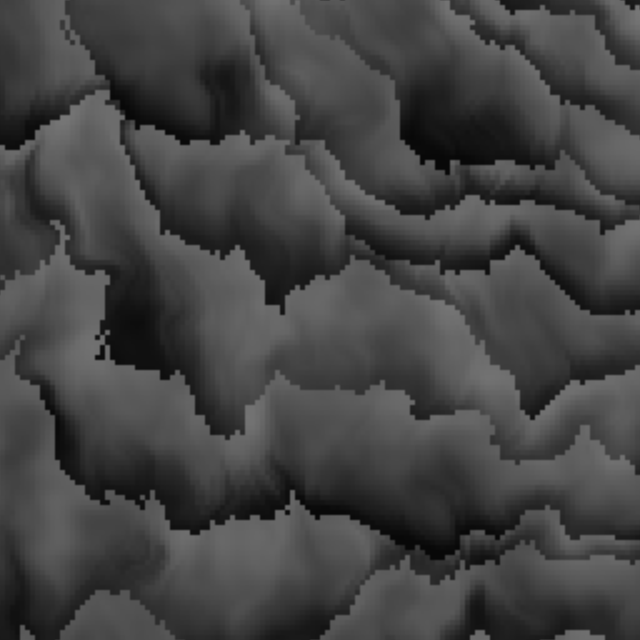
Reproduce this texture map procedurally as a WebGL 1 fragment shader.

```glsl
precision highp float;
// Overlapping grey rock sheets with ragged scalloped rims, drawn as a coarse height map.
uniform vec2 u_resolution;

const float CELLS = 128.0;

float hash(float n) {
  return fract(sin(n * 12.99 + 4.1) * 4375.5);
}

// Layered, rotated sines: a smooth irregular field around zero.
float swell(vec2 p) {
  float sum = 0.0, amp = 0.5;
  for (int i = 0; i < 4; i++) {
    p = mat2(0.8, -0.6, 0.6, 0.8) * p * 1.7 + 1.3;
    sum += amp * sin(p.x + 1.5 * sin(p.y));
    amp *= 0.6;
  }
  return sum;
}

// Rounded valleys between sharp upward peaks.
float scallop(float x) {
  return 1.0 - abs(sin(x));
}

float sheets(vec2 p) {
  // Warp for overhangs; sheets lean down to the right towards the top.
  vec2 q = p + 0.06 * vec2(swell(p * 7.0 + 2.0), 0.6 * swell(p * 6.0 + 9.0));
  q.y += (p.x - 0.5) * mix(-0.12, 0.8, p.y);

  float grain = 0.055 * swell(p * 9.0 + 5.0)
              + 0.03 * swell(vec2(q.x * 19.0, q.y * 7.0));
  float contact = 0.45 + 0.4 * swell(p * 5.0 + 17.0);
  float shade = 0.2 + grain;

  // Back to front: every lower sheet covers the ones behind it.
  for (int i = 0; i < 13; i++) {
    float layer = float(i);
    float phase = 6.28 * hash(layer);
    float rim = 1.5 - 0.145 * layer + 0.07 * (hash(layer + 31.0) - 0.5)
              + 0.08 * swell(vec2(q.x * 4.0, layer * 2.7))
              + 0.10 * scallop(q.x * 7.5 + phase);
    float ragged = rim + 0.035 * scallop(q.x * 19.0 + phase * 3.0)
                 + 0.014 * swell(vec2(q.x * 65.0, layer * 5.0));
    float gap = q.y - ragged;
    if (gap < 0.0) {
      float top = 0.385 + 0.09 * (hash(layer + 57.0) - 0.5);
      shade = top + grain - 1.15 * max(rim - q.y, 0.0);
    } else {
      // Shadow gathers just behind the rim in front.
      shade *= 1.0 - clamp(contact, 0.0, 0.8) * (1.0 - smoothstep(0.0, 0.09, gap));
    }
  }
  return clamp(shade, 0.03, 0.47);
}

void main() {
  vec2 uv = gl_FragCoord.xy / min(u_resolution.x, u_resolution.y);

  // Blend narrowly between neighbouring cells so the blocky steps stay soft.
  vec2 grid = uv * CELLS - 0.5;
  vec2 cell = floor(grid);
  vec2 blend = smoothstep(0.2, 0.8, grid - cell);
  vec2 a = (cell + 0.5) / CELLS;
  vec2 b = a + 1.0 / CELLS;
  float low = mix(sheets(a), sheets(vec2(b.x, a.y)), blend.x);
  float high = mix(sheets(vec2(a.x, b.y)), sheets(b), blend.x);
  gl_FragColor = vec4(vec3(mix(low, high, blend.y)), 1.0);
}
```
